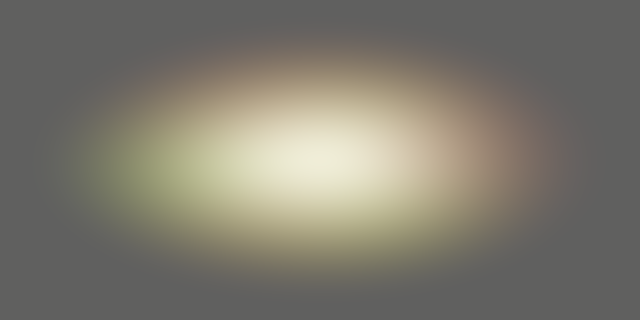
This background is drawn by a Shadertoy shader. Its source:

```glsl
// A soft cream glow, stretched to the canvas, fading into flat grey.
// One elliptical falloff is raised to a separate power per colour channel,
// and the green power drifts with direction to give rose and olive rims.

// Brightness from 1 at the centre to 0 at the rim of the ellipse.
float glowFalloff(vec2 p) {
    return pow(max(1.0 - dot(p, p) / 0.9, 0.0), 2.5);
}

// Positive towards the rosy upper right, negative towards the olive sides.
float rimWarmth(vec2 p) {
    float angle = atan(p.y, p.x + 1e-5);
    return 0.2 * cos(angle - 0.75) + 0.1 * cos(3.0 * angle - 0.3);
}

void mainImage(out vec4 fragColor, in vec2 fragCoord) {
    // Canvas coordinates from -1 to 1 on both axes
    vec2 p = 2.0 * fragCoord / iResolution.xy - 1.0;

    // Green and blue fade sooner than red, warming the outer glow
    float warmth = rimWarmth(p);
    vec3 fadePower = vec3(1.0, 1.2 + warmth, 1.9 + 0.3 * warmth);
    vec3 glow = pow(vec3(glowFalloff(p)), fadePower);

    vec3 grey = vec3(0.376, 0.376, 0.374);
    vec3 cream = vec3(0.94, 0.93, 0.845);
    fragColor = vec4(mix(grey, cream, glow), 1.0);
}
```
